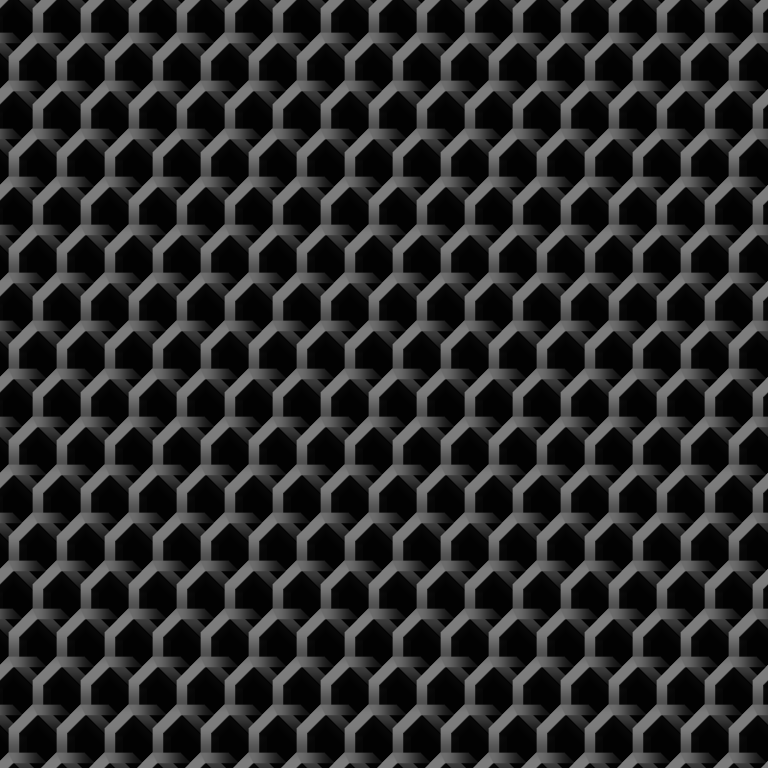
A WebGL 2 fragment shader for this pattern:

```glsl
#version 300 es
precision highp float;

uniform vec2 u_resolution;
out vec4 fragColor;

const float REPEATS = 16.0;
const vec2 PHASE = vec2(0.681, 0.681);
const float DIAGONAL = 0.70711;
const float BAR_WIDTH = 0.218;
const float OUTER_CORNER = 0.49;
const float INNER_CORNER = 0.815;

float coverage(float signedDistance, float pixel) {
    return clamp(0.5 - signedDistance / pixel, 0.0, 1.0);
}

// Signed distance to the band low < value < high
float band(float value, float low, float high) {
    return max(low - value, value - high);
}

// Distance to the area inside the outer left and top sides
float outerEdge(vec2 p) {
    return max(max(-p.x, -p.y), (OUTER_CORNER - p.x - p.y) * DIAGONAL);
}

// Left upright joined to the rising diagonal
float leftLimb(vec2 p) {
    float inner = min(p.x - BAR_WIDTH, (p.x + p.y - INNER_CORNER) * DIAGONAL);
    float miter = (p.x - OUTER_CORNER - 0.5 * p.y) * 0.894;
    return max(max(outerEdge(p), inner), max(miter, p.y - 1.05));
}

// Top bar with a slanted right end
float topBar(vec2 p) {
    float slantedEnd = (p.x - p.y - 1.08) * DIAGONAL;
    return max(max(outerEdge(p), p.y - BAR_WIDTH), slantedEnd);
}

// Falling diagonal that sinks behind the next link
float rightStrip(vec2 p) {
    float strip = band(p.x - p.y, 0.40, 0.71) * DIAGONAL;
    return max(strip, max(p.x - 1.12, 0.1 - p.y));
}

// Faint facets inside the dark opening
float recessShade(vec2 p) {
    float roof = p.y - 0.22 - abs(p.x - 0.6);
    float facet = smoothstep(0.0, 0.03, roof) * (1.0 - smoothstep(0.04, 0.34, roof));
    float wall = 1.0 - smoothstep(0.37, 0.39, p.x);
    float lower = smoothstep(0.62, 0.7, p.y);
    return 0.006 + 0.022 * facet + 0.018 * wall * lower;
}

float paintLink(float shade, vec2 p, float pixel) {
    float stripShade = mix(0.23, 0.09, smoothstep(0.2, 0.62, p.y));
    float barShade = mix(0.42, 0.07, smoothstep(0.55, 1.25, p.x));
    float limbShade = mix(0.485, 0.31, smoothstep(0.45, 1.0, p.y));
    limbShade -= 0.05 * smoothstep(0.2, 0.0, p.y);
    shade = mix(shade, stripShade, coverage(rightStrip(p), pixel));
    shade = mix(shade, barShade, coverage(topBar(p), pixel));
    return mix(shade, limbShade, coverage(leftLimb(p), pixel));
}

// Link coordinates run right and down; alternate rows shift by half a link
vec2 linkPoint(vec2 grid, float row) {
    float rowShift = 0.5 * mod(row + 1.0, 2.0);
    return vec2(fract(grid.x - rowShift), grid.y - row);
}

void main() {
    vec2 uv = gl_FragCoord.xy / u_resolution;
    vec2 grid = vec2(uv.x, 1.0 - uv.y) * REPEATS - PHASE;
    float pixel = 1.3 * REPEATS / min(u_resolution.x, u_resolution.y);
    float ownRow = floor(grid.y);
    float shade = recessShade(linkPoint(grid, ownRow));

    // Neighbouring links overlap from left to right and top to bottom
    for (int j = -1; j <= 1; j++) {
        vec2 p = linkPoint(grid, ownRow + float(j));
        for (int i = -1; i <= 1; i++) {
            shade = paintLink(shade, p - vec2(float(i), 0.0), pixel);
        }
    }
    fragColor = vec4(vec3(shade), 1.0);
}
```
